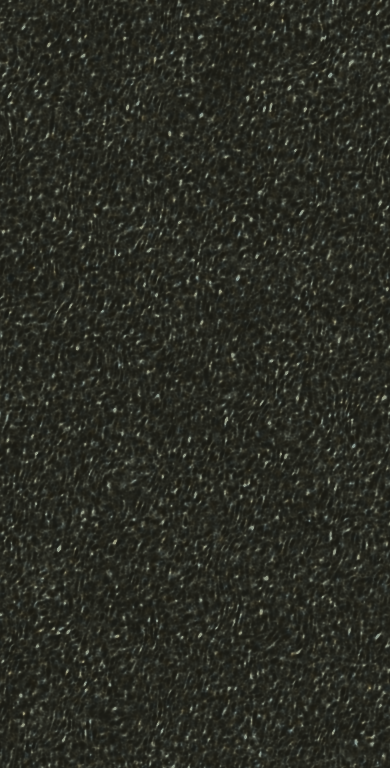
Give the GLSL for this texture, as a Shadertoy shader.

```glsl
// Dark olive hide with a fine leaning grain and pale glints along its ripples.
// Random spots are summed into stretched noise layers: upright streaks, slanted
// ripples, fine grit and faint patches. An exponential tone curve forms the glints.

// Integer hash: three values from 0 to 1 for each cell and layer
vec3 hash3(ivec3 cell) {
    uvec3 v = uvec3(cell) * 1664525u + 1013904223u;
    v.x += v.y * v.z; v.y += v.z * v.x; v.z += v.x * v.y;
    v ^= v >> 16u;
    v.x += v.y * v.z; v.y += v.z * v.x; v.z += v.x * v.y;
    return vec3(v >> 8u) / 16777216.0;
}

// Two spots of random sign per cell, each with an opposite rim that keeps
// broad variation low; scaled to unit deviation
float spotNoise(vec2 p, int layer) {
    ivec2 cell = ivec2(floor(p));
    float sum = 0.0;
    for (int y = -1; y <= 1; y++) {
        for (int x = -1; x <= 1; x++) {
            for (int spot = 0; spot < 2; spot++) {
                ivec2 id = cell + ivec2(x, y);
                vec3 rnd = hash3(ivec3(id, layer * 2 + spot));
                vec2 d = p - vec2(id) - rnd.xy;
                float r2 = dot(d, d);
                float k = max(0.0, 1.0 - r2);
                sum += (2.0 * rnd.z - 1.0) * k * k * k * (1.0 - 4.0 * r2);
            }
        }
    }
    return sum * 2.74;
}

void mainImage(out vec4 fragColor, in vec2 fragCoord) {
    // Canvas height spans 512 grain units
    vec2 p = fragCoord / iResolution.y * 512.0;

    // Bend the grain slightly so that its direction wanders
    vec2 bend = vec2(spotNoise(p / 38.0, 1), spotNoise(p / 34.0, 2));
    vec2 q = p + bend * vec2(1.2, 0.8);

    // Upright streaks leaning right, crossed by short rising ripples
    float streak = spotNoise(vec2(q.x - 0.22 * q.y, q.y) / vec2(3.1, 7.0), 3);
    float ripple = spotNoise(vec2(q.x, q.y - 0.3 * q.x) / vec2(5.8, 3.8), 4);
    float grit = spotNoise(p / 2.2, 5);
    float patches = spotNoise(p / vec2(60.0, 45.0), 6);
    float relief = 0.75 * streak + 0.57 * ripple + 0.28 * grit + 0.12 * patches;

    // Long bright tail: mostly dark hide, few pale glints
    float tone = 0.093 + 0.06 * exp(0.74 * min(relief, 2.9));
    vec3 color = vec3(0.94, 1.0, 0.9) * tone + vec3(0.005, 0.0, -0.015);

    // Slight drift between warm and bluish grains
    float warmth = spotNoise(p / 7.0, 7);
    color += tone * warmth * vec3(0.02, 0.0, -0.025);

    fragColor = vec4(clamp(color, 0.0, 1.0), 1.0);
}
```
